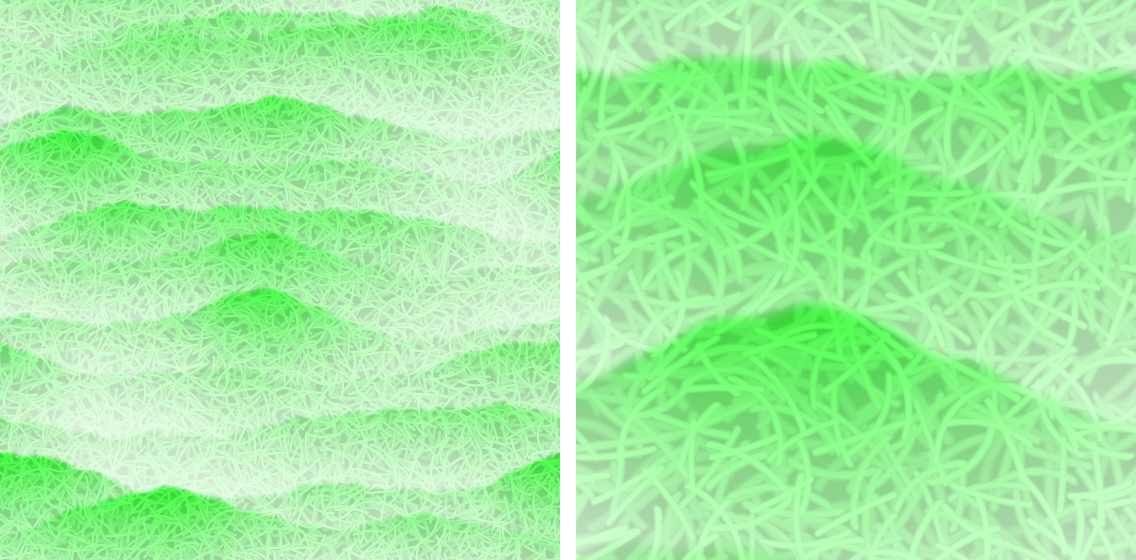
Left: the whole. Right: its middle third, enlarged.
A WebGL 1 fragment shader for this texture:

```glsl
precision highp float;

// Misty green hills, ridge behind ridge, overgrown with fine curved fibres.
// Each ridge is a layered-sine crest that is dark on top and fades downward;
// the fibres are bent strokes scattered over several wrapping cell grids.

uniform vec2 u_resolution;

const float TAU = 6.2831853;
const int RIDGES = 11;
const float RIDGE_FADE = 10.0;
const int FIBRE_LAYERS = 7;
const float FIBRE_CELLS = 28.0;

float hash(vec2 p) {
  return fract(sin(dot(p, vec2(127.1, 311.7))) * 43758.547);
}

vec2 rotate(vec2 p, float angle) {
  float c = cos(angle), s = sin(angle);
  return vec2(c * p.x + s * p.y, c * p.y - s * p.x);
}

// Crest outline, about -1 to 1, periodic over x = 0..1
float hillProfile(float x, float seed) {
  float a = TAU * x;
  float p1 = TAU * hash(vec2(seed, 1.0));
  float p2 = TAU * hash(vec2(seed, 2.0));
  float p3 = TAU * hash(vec2(seed, 3.0));
  float cusp = 1.0 - 2.0 * abs(sin(a + p3));
  return 0.55 * sin(a + p1 + 0.5 * sin(a + p2)) + 0.25 * sin(2.0 * a + p2)
       + 0.10 * cusp + 0.09 * sin(3.0 * a + p1) + 0.06 * sin(5.0 * a + p3)
       + 0.04 * sin(11.0 * a + p1) + 0.025 * sin(19.0 * a + p2);
}

// Darkness below one crest; raised parts of the crest are darker
float ridgeShade(vec2 uv, float index, float count) {
  float hill = hillProfile(uv.x, index + 5.0);
  float jitter = 0.8 * (hash(vec2(index, 9.0)) - 0.5);
  float crest = (index + jitter) / count + 0.052 * hill;
  float depth = fract(crest - uv.y);
  float lift = clamp(0.5 + 0.5 * hill, 0.0, 1.0);
  float strength = mix(0.12, 1.15, lift * lift)
                 * mix(0.5, 1.45, hash(vec2(index, 4.0)));
  return strength * smoothstep(0.0, 0.012, depth) * exp(-RIDGE_FADE * depth);
}

float hillShade(vec2 uv) {
  float shade = 0.0;
  for (int i = 0; i < RIDGES; i++) {
    shade += ridgeShade(uv, float(i), float(RIDGES));
  }
  return shade;
}

// Distance to a parabola-shaped stroke lying along x
float strokeDistance(vec2 p, float halfLength, float bend) {
  float slope = 2.0 * bend * p.x;
  float across = (p.y - bend * p.x * p.x) / sqrt(1.0 + slope * slope);
  return length(vec2(max(abs(p.x) - halfLength, 0.0), across));
}

// One layer of strokes, one per cell, wrapping after the given cell count
float fibreLayer(vec2 uv, float cells, float seed, float width) {
  vec2 p = uv * cells + vec2(hash(vec2(seed, 21.0)), hash(vec2(seed, 22.0)));
  vec2 cell = floor(p);
  float cover = 0.0;
  for (int y = -1; y <= 1; y++) {
    for (int x = -1; x <= 1; x++) {
      vec2 neighbour = cell + vec2(float(x), float(y));
      vec2 id = mod(neighbour, cells) + seed * 37.0;
      vec2 centre = neighbour + 0.2
                  + 0.6 * vec2(hash(id + 0.13), hash(id + 0.37));
      vec2 local = rotate(p - centre, TAU * hash(id + 0.59));
      float halfLength = mix(0.5, 0.85, hash(id + 0.71));
      float d = strokeDistance(local, halfLength, hash(id + 0.83) - 0.5);
      float stroke = 1.0 - smoothstep(0.2 * width, width, d);
      cover = max(cover, stroke * mix(0.7, 1.0, hash(id + 0.91)));
    }
  }
  return cover;
}

// Lower layers are wider and dimmer, upper ones crisp and bright
float fibreCover(vec2 uv) {
  float cover = 0.0;
  for (int i = 0; i < FIBRE_LAYERS; i++) {
    float level = float(i) / float(FIBRE_LAYERS - 1);
    float layer = fibreLayer(uv, FIBRE_CELLS, float(i) + 1.0,
                             mix(0.14, 0.09, level));
    cover = max(cover, layer * mix(0.5, 1.0, level));
  }
  return cover;
}

void main() {
  vec2 uv = gl_FragCoord.xy / u_resolution;

  // Pale mist that drifts slowly over the whole tile
  float drift = sin(TAU * uv.x + 3.6) * sin(TAU * uv.y + 2.2);
  float paleness = (0.95 + 0.06 * drift) * exp(-hillShade(uv));

  // Fibres glow green over grey-green gaps and vanish in the mist
  float fibre = fibreCover(uv);
  float clarity = 1.0 - 0.7 * smoothstep(0.68, 0.95, paleness);
  float redBlue = paleness + 0.11 * clarity * (fibre - 0.5);
  float green = mix(1.0, mix(0.83, 1.05, fibre), clarity);

  gl_FragColor = vec4(clamp(vec3(redBlue, green, redBlue), 0.0, 1.0), 1.0);
}
```
